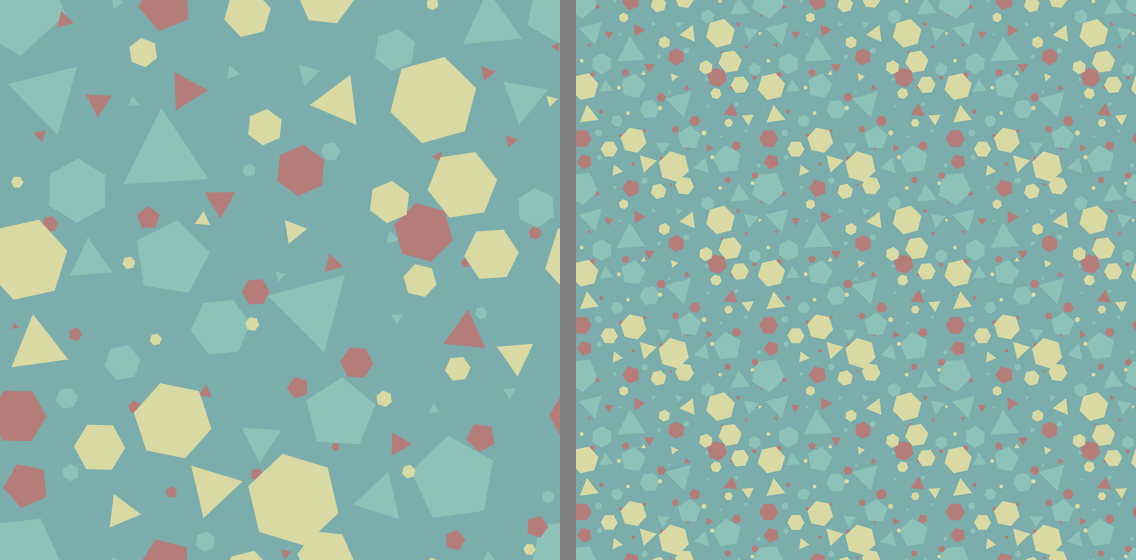
Left: one tile. Right: repeated 3 by 3.
Give the GLSL for this pattern, as a WebGL 2 fragment shader.

```glsl
#version 300 es
precision highp float;
precision highp int;

#define SHAPES_PER_COLOUR 39
#define JITTER 0.065
#define MIN_RADIUS 0.011
#define FALLOFF 2.5
#define TRIANGLE_SHARE 0.43
#define CLEARANCE 0.8

uniform vec2 u_resolution;
out vec4 fragColor;

const float PI = 3.14159265;
const vec3 BACKGROUND = vec3(0.48, 0.68, 0.67);
const vec3 MINT = vec3(0.55, 0.76, 0.72);
const vec3 ROSE = vec3(0.71, 0.49, 0.48);
const vec3 CREAM = vec3(0.85, 0.85, 0.64);

vec3 hash(float n) {
    vec3 v = fract(vec3(n + 1.7) * vec3(0.1031, 0.1130, 0.0973));
    v += dot(v, v.yzx + 33.33);
    return fract((v.xxy + v.yzz) * v.zyx);
}

// Evenly spread sequence on the torus, loosened by jitter
vec2 centre(int id) {
    float n = float(id);
    return fract(n * vec2(0.7549, 0.5698) + JITTER * (hash(n).xy - 0.5));
}

// Shapes shrink from large to small along the sequence
float nominalRadius(int id) {
    int colour = id % 3;
    float largest = colour == 0 ? 0.082 : colour == 1 ? 0.043 : 0.073;
    float t = float(id / 3) / float(SHAPES_PER_COLOUR);
    return MIN_RADIUS + largest * pow(1.0 - t, FALLOFF);
}

// Shortest offset across the wrapping edges
vec2 wrapOffset(vec2 d) {
    return d - round(d);
}

// Limits the radius so that larger neighbours keep their space
float fittedRadius(int id, vec2 c) {
    float r = nominalRadius(id);
    for (int j = 0; j < id; j++) {
        float gap = length(wrapOffset(c - centre(j)));
        r = min(r, gap - CLEARANCE * nominalRadius(j));
    }
    return r;
}

float sideCount(int id, float pick) {
    if (pick < TRIANGLE_SHARE && id > 0) return 3.0;
    int colour = id % 3;
    if (colour == 0) return id < 20 ? 5.0 : 6.0;
    if (colour == 1) return pick < 0.85 ? 5.0 : 6.0;
    return 6.0;
}

float polygon(vec2 q, float r, float sides, float turn) {
    float sector = 2.0 * PI / sides;
    float a = mod(atan(q.y, q.x) + turn, sector) - 0.5 * sector;
    return length(q) * cos(a) - r * cos(0.5 * sector);
}

void main() {
    vec2 uv = gl_FragCoord.xy / u_resolution;
    float pixel = 1.0 / min(u_resolution.x, u_resolution.y);
    vec3 colour = BACKGROUND;

    // Mint lies lowest, then rose, then cream
    for (int layer = 0; layer < 3; layer++) {
        vec3 ink = layer == 0 ? MINT : layer == 1 ? ROSE : CREAM;
        for (int k = 0; k < SHAPES_PER_COLOUR; k++) {
            int id = 3 * k + layer;
            vec2 c = centre(id);
            vec2 q = wrapOffset(uv - c);
            if (length(q) > nominalRadius(id) + pixel) continue;

            float r = fittedRadius(id, c);
            if (r < 0.5 * MIN_RADIUS) continue;
            vec3 rnd = hash(float(id) + 211.0);
            float d = polygon(q, r, sideCount(id, rnd.x), 2.0 * PI * rnd.y);
            colour = mix(colour, ink, clamp(0.5 - d / pixel, 0.0, 1.0));
        }
    }
    fragColor = vec4(colour, 1.0);
}
```
